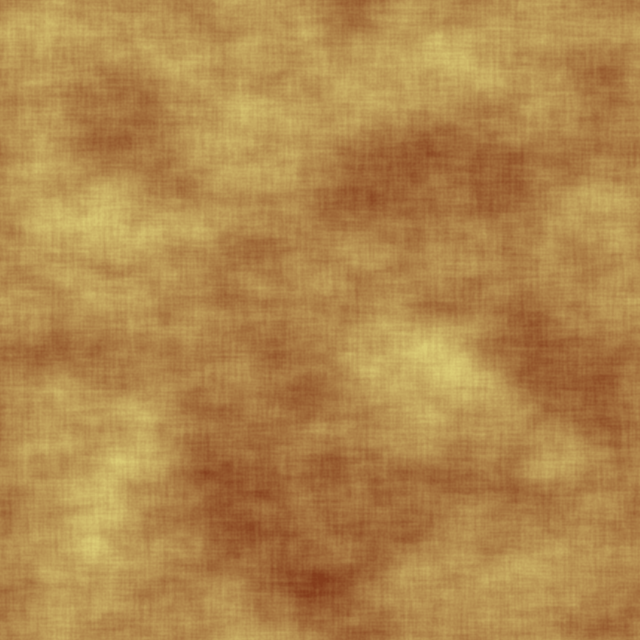
This texture is drawn by a Shadertoy shader. Its source:

```glsl
// Draws seamless aged parchment: cloudy ochre and rust stains over a faint woven grain.
#define CLOUD_CELLS vec2(3.0, 4.0)
#define CLOUD_OCTAVES 6
#define CLOUD_GAIN 0.61
#define CLOUD_CONTRAST 0.56
#define TONE_CENTER 0.52
#define SMEAR_STRENGTH 0.09
#define THREAD_STRENGTH 0.085
#define GRAIN_STRENGTH 0.07
#define RUST vec3(0.52, 0.24, 0.11)
#define OCHRE vec3(0.69, 0.52, 0.29)
#define STRAW vec3(0.86, 0.80, 0.46)

// Integer hash of a lattice point, giving a unit gradient
vec2 latticeGradient(vec2 cell, uint seed) {
    uvec2 c = uvec2(cell);
    uint h = c.x * 1597u + c.y * 51749u + seed * 7919u;
    h = (h ^ (h >> 16)) * 73244475u;
    h = (h ^ (h >> 15)) * 73244475u;
    h ^= h >> 16;
    float angle = 6.28318 * float(h & 65535u) / 65536.0;
    return vec2(cos(angle), sin(angle));
}

float cornerValue(vec2 cell, vec2 local, vec2 corner, vec2 period, uint seed) {
    return dot(latticeGradient(mod(cell + corner, period), seed), local - corner);
}

// Gradient noise that repeats after a whole number of cells per canvas
float wrappedNoise(vec2 uv, vec2 period, uint seed) {
    float shift = float(seed);
    vec2 p = uv * period + fract(vec2(0.37, 0.71) * shift);
    vec2 cell = floor(p);
    vec2 local = p - cell;
    vec2 fade = local * local * local * (local * (local * 6.0 - 15.0) + 10.0);
    float a = cornerValue(cell, local, vec2(0.0, 0.0), period, seed);
    float b = cornerValue(cell, local, vec2(1.0, 0.0), period, seed);
    float c = cornerValue(cell, local, vec2(0.0, 1.0), period, seed);
    float d = cornerValue(cell, local, vec2(1.0, 1.0), period, seed);
    return mix(mix(a, b, fade.x), mix(c, d, fade.x), fade.y);
}

// Stains: octaves slightly wider than tall
float clouds(vec2 uv) {
    float sum = 0.0;
    float amplitude = 1.0;
    vec2 period = CLOUD_CELLS;
    for (int i = 0; i < CLOUD_OCTAVES; i++) {
        sum += amplitude * wrappedNoise(uv, period, uint(i) + 11u);
        amplitude *= CLOUD_GAIN;
        period *= 2.0;
    }
    return sum;
}

// Fine crossing threads, in two lengths per direction
float threads(vec2 uv) {
    float across = wrappedNoise(uv, vec2(22.0, 210.0), 31u)
                 + 0.6 * wrappedNoise(uv, vec2(9.0, 120.0), 32u);
    float along = wrappedNoise(uv, vec2(210.0, 22.0), 33u)
                + 0.6 * wrappedNoise(uv, vec2(120.0, 9.0), 34u);
    return across + along;
}

void mainImage(out vec4 fragColor, in vec2 fragCoord) {
    vec2 uv = fragCoord / iResolution.xy;

    // Tone from stains, soft horizontal smears, weave and grain
    float tone = TONE_CENTER + CLOUD_CONTRAST * clouds(uv);
    tone += SMEAR_STRENGTH * wrappedNoise(uv, vec2(11.0, 44.0), 41u);
    tone += THREAD_STRENGTH * threads(uv);
    tone += GRAIN_STRENGTH * wrappedNoise(uv, vec2(230.0), 42u);
    tone = clamp(tone, 0.0, 1.0);

    // Rust to ochre to straw
    vec3 color = tone < 0.5 ? mix(RUST, OCHRE, tone * 2.0)
                            : mix(OCHRE, STRAW, tone * 2.0 - 1.0);
    fragColor = vec4(color, 1.0);
}
```
